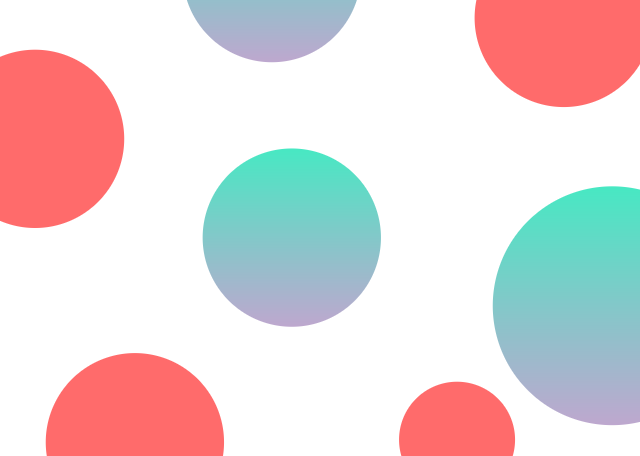
Reproduce this background procedurally as a WebGL 1 fragment shader.

```glsl
precision highp float;
// Flat coral discs and mint-to-lilac gradient discs scattered on white.

uniform vec2 u_resolution;

#define PAPER vec3(1.0)
#define CORAL vec3(1.0, 0.42, 0.42)
#define MINT vec3(0.28, 0.91, 0.765)
#define LILAC vec3(0.745, 0.657, 0.81)
#define RADIUS 0.1955
#define SMALL_RADIUS 0.1272
#define LARGE_RADIUS 0.2619

// Antialiased coverage of a disc, one pixel wide at the rim
float discMask(vec2 p, vec2 center, float radius) {
  float edge = (length(p - center) - radius) * u_resolution.y;
  return clamp(0.5 - edge, 0.0, 1.0);
}

vec3 flatDisc(vec3 base, vec2 p, vec2 center, float radius) {
  return mix(base, CORAL, discMask(p, center, radius));
}

// Vertical gradient spans the full diameter of the disc
vec3 gradientDisc(vec3 base, vec2 p, vec2 center, float radius) {
  float height = clamp(0.5 + 0.5 * (p.y - center.y) / radius, 0.0, 1.0);
  return mix(base, mix(LILAC, MINT, height), discMask(p, center, radius));
}

void main() {
  // Canvas height is one unit
  vec2 p = gl_FragCoord.xy / u_resolution.y;
  vec3 color = PAPER;

  // Coral discs
  color = flatDisc(color, p, vec2(0.0769, 0.6955), RADIUS);
  color = flatDisc(color, p, vec2(1.2363, 0.9607), RADIUS);
  color = flatDisc(color, p, vec2(0.2958, 0.0302), RADIUS);
  color = flatDisc(color, p, vec2(1.0023, 0.0357), SMALL_RADIUS);

  // Gradient discs
  color = gradientDisc(color, p, vec2(0.6399, 0.4789), RADIUS);
  color = gradientDisc(color, p, vec2(0.5962, 1.0590), RADIUS);
  color = gradientDisc(color, p, vec2(1.3425, 0.3295), LARGE_RADIUS);

  gl_FragColor = vec4(color, 1.0);
}
```
